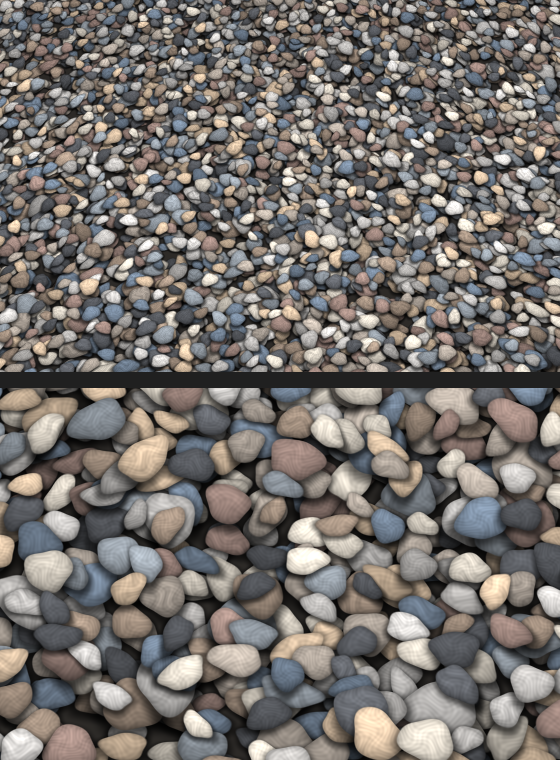
Top: the whole. Bottom: its middle third, enlarged.
Reproduce this texture procedurally as a WebGL 2 fragment shader.

```glsl
#version 300 es
precision highp float;

uniform vec2 u_resolution;
out vec4 fragColor;

const int LAYERS = 5;
const float NEAR_SIZE = 0.058;
const float SIZE_FALLOFF = 0.022;

vec4 hash4(vec2 cell, float seed) {
    vec4 p = fract((cell.xyxy + seed * 17.0) * vec4(0.1031, 0.1030, 0.0973, 0.1099));
    p += dot(p, p.wzxy + 33.33);
    return fract((p.xxyz + p.yzzw) * p.zywx);
}

mat2 rotation(float angle) {
    float c = cos(angle), s = sin(angle);
    return mat2(c, s, -s, c);
}

// Mineral tints from pale cream to dark slate
vec3 stoneTint(float pick, float tone) {
    const vec3 tints[10] = vec3[10](
        vec3(0.84, 0.81, 0.76), vec3(0.79, 0.78, 0.77),
        vec3(0.78, 0.69, 0.59), vec3(0.68, 0.67, 0.66),
        vec3(0.67, 0.63, 0.59), vec3(0.60, 0.53, 0.47),
        vec3(0.58, 0.49, 0.46), vec3(0.43, 0.49, 0.56),
        vec3(0.54, 0.57, 0.60), vec3(0.34, 0.35, 0.37));
    return tints[int(pick * 9.99)] * mix(0.86, 1.16, tone);
}

// Layered sines: broad mottling, fine grain and faint veins
float mineralGrain(vec2 p, vec4 rnd) {
    vec2 q = p + 0.12 * sin(p.yx * 9.0 + rnd.xy * 40.0);
    float mottle = sin(q.x * 11.0 + rnd.x * 50.0) * sin(q.y * 13.0 + rnd.y * 50.0);
    float grain = sin(q.x * 31.0 + q.y * 17.0) * sin(q.y * 37.0 - q.x * 13.0);
    float vein = sin(q.y * 19.0 + q.x * 4.0 + rnd.z * 30.0);
    return 1.0 + 0.055 * mottle + 0.05 * grain + 0.05 * vein * step(0.6, rnd.w);
}

// Radius of a lumpy ellipse, equal to one on its outline
float pebbleRadius(vec2 p, vec2 size, vec4 rnd) {
    vec2 q = p / size;
    float a = atan(q.y, q.x);
    float lumps = 0.085 * sin(3.0 * a + rnd.x * 6.28)
                + 0.055 * sin(2.0 * a + rnd.y * 6.28)
                + 0.035 * sin(5.0 * a + rnd.z * 6.28);
    return length(q) * (1.0 + lumps);
}

// Paints one pebble with its contact shadow over the colour below
vec3 paintPebble(vec3 below, vec2 p, vec4 form, vec4 look, float pixel, float depthTone) {
    float width = mix(0.38, 0.66, form.x * form.x * 0.6 + form.y * 0.4);
    vec2 size = width * vec2(1.0, mix(0.56, 0.92, form.z));
    vec2 local = rotation((form.w - 0.5) * 2.4) * p;
    float r = pebbleRadius(local, size, look.wzyx);
    float lift = p.y / width;

    float shadow = 1.0 - smoothstep(0.85, 1.4, r + 0.2 * lift);
    below *= 1.0 - 0.62 * shadow;

    float dome = 1.0 - min(r * r * r * r, 1.0);
    float light = 0.71 + 0.32 * dome + 0.19 * lift;
    vec3 stone = stoneTint(look.x, look.y) * light * depthTone;
    stone *= mineralGrain(local, look);

    float edge = pixel / size.y;
    float cover = 1.0 - smoothstep(1.0 - edge, 1.0 + edge, r);
    return mix(below, stone, cover);
}

// One jittered grid of pebbles, nearer rows overlapping farther ones
vec3 scatter(vec3 below, vec2 ground, float turn, float density, float chance,
             float pixel, float depthTone, float seed) {
    mat2 frame = rotation(turn);
    vec2 grid = frame * ground * density;
    vec2 home = floor(grid);
    vec3 colour = below;
    for (int y = 1; y >= -1; y--) {
        for (int x = -1; x <= 1; x++) {
            vec2 cell = home + vec2(x, y);
            vec4 place = hash4(cell, seed);
            if (place.z > chance) continue;
            vec2 centre = cell + 0.5 + (place.xy - 0.5) * 0.7;
            vec2 offset = transpose(frame) * (grid - centre);
            vec4 form = hash4(cell, seed + 3.0);
            vec4 look = hash4(cell, seed + 7.0);
            colour = paintPebble(colour, offset, form, look, pixel * density, depthTone);
        }
    }
    return colour;
}

void main() {
    vec2 p = gl_FragCoord.xy / u_resolution.y;
    float aspect = u_resolution.x / u_resolution.y;

    // Ground plane with stones shrinking into the distance
    float size = NEAR_SIZE - SIZE_FALLOFF * p.y;
    vec2 ground = vec2((p.x - 0.5 * aspect) / size, -1.12 * log(size) / SIZE_FALLOFF);
    float pixel = 0.85 / (u_resolution.y * size);

    // Stacked layers, sparser towards the top
    vec3 colour = vec3(0.17, 0.16, 0.15);
    for (int i = 0; i < LAYERS; i++) {
        float level = float(i) / float(LAYERS - 1);
        float turn = 0.35 * sin(float(i) * 2.3 + 0.6);
        float density = 1.1 + 0.2 * sin(float(i) * 2.1 + 1.0);
        float chance = mix(1.0, 0.42, level);
        float depthTone = mix(0.84, 1.04, level);
        colour = scatter(colour, ground, turn, density, chance, pixel, depthTone,
                         float(i) * 11.0 + 2.0);
    }

    // Slight falloff towards the far edge
    colour *= 1.03 - 0.09 * smoothstep(0.55, 1.0, p.y);
    fragColor = vec4(clamp(colour, 0.0, 1.0), 1.0);
}
```
